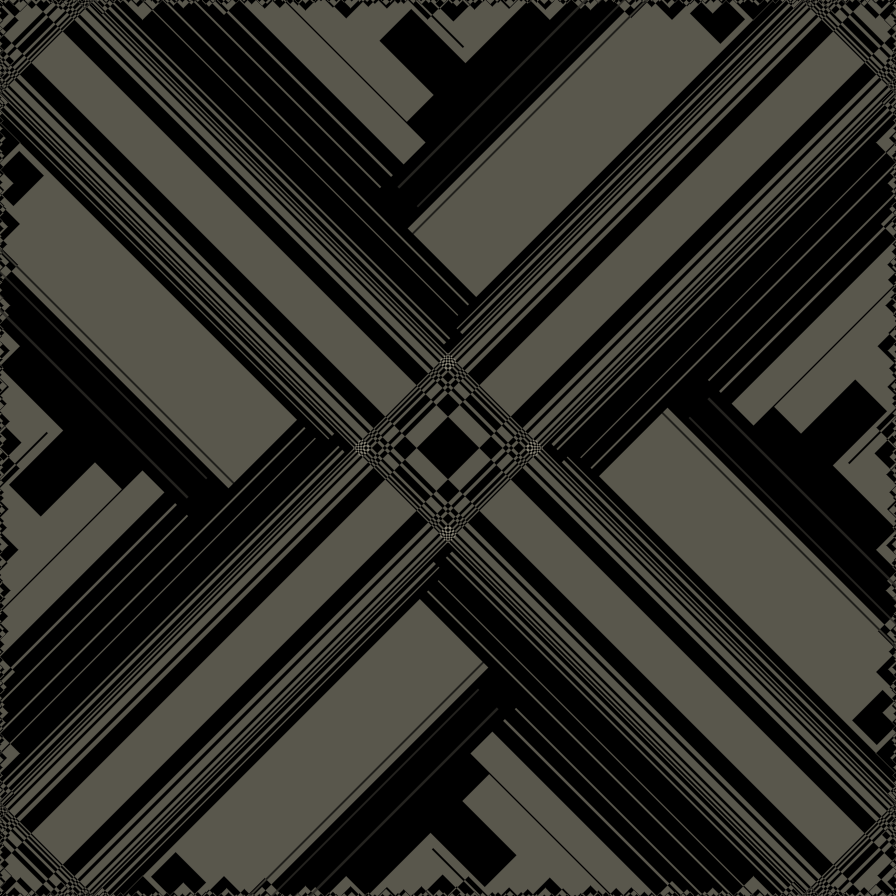
This pattern is drawn by a WebGL 1 fragment shader. Its source:

```glsl
precision highp float;
// A pinwheel of diagonal bands around a woven diamond. The plane is folded into
// one quarter wedge with two diagonal axes; crossing stripes combine by XOR,
// and rectangles in the wedge make the wide blocks between the arms.
uniform vec2 u_resolution;

float soft;

float above(float x, float edge) {
  return smoothstep(edge - soft, edge + soft, x);
}

float band(float x, float low, float high) {
  return above(x, low) - above(x, high);
}

float exclusive(float p, float q) {
  return p + q - 2.0 * p * q;
}

float hash(float n) {
  return fract(sin(n * 127.1) * 4375.5);
}

// Stripes of an arm, from its wide middle out to the thin rim lines
float armStripes(float x) {
  return band(x, -1.0, 0.035) + band(x, 0.061, 0.068)
       + band(x, 0.073, 0.085) + band(x, 0.089, 0.094)
       + band(x, 0.097, 0.100) + band(x, 0.103, 0.105);
}

// Quarter turns bring every side onto the top wedge
vec2 foldToTop(vec2 p) {
  if (abs(p.x) > abs(p.y)) p = vec2(-p.y, p.x);
  return p.y < 0.0 ? -p : p;
}

// Blocks between two arms: a runs away from the left arm, b from the right
float wedgeBlocks(float a, float b) {
  float wide = band(b, 0.137, 0.290) * above(a, 0.200);
  wide *= 1.0 - band(a, 0.755, 0.810) * band(b, 0.147, 0.215);
  wide *= 1.0 - 0.65 * band(b, 0.277, 0.280);

  float rim = (band(a, 0.111, 0.116) + band(a, 0.122, 0.125)) * above(b, 0.120);
  rim += (band(a, 0.158, 0.160) + band(a, 0.181, 0.184)) * above(b, 0.137);
  rim += (band(b, 0.111, 0.116) + band(b, 0.122, 0.124)) * above(a, 0.143);
  rim += (band(a, 0.214, 0.217) + band(a, 0.239, 0.243)) * above(b, 0.366);
  rim += 0.4 * (band(b, 0.302, 0.305) + band(b, 0.344, 0.348)) * above(a, 0.235);

  float inner = band(a, 0.267, 0.316) * above(b, 0.366);
  inner += band(a, 0.318, 0.378) * above(b, 0.410);
  inner += above(a, 0.378) * above(b, 0.531);
  inner += above(a, 0.449) * band(b, 0.410, 0.531);
  inner *= 1.0 - band(a, 0.482, 0.520) * band(b, 0.470, 0.510);
  inner *= 1.0 - band(a, 0.463, 0.466) * above(b, 0.430);
  return clamp(wide + rim + inner, 0.0, 1.0);
}

// Tiny diamonds of several sizes hugging the border
float borderChips(float x, float depth) {
  float chips = 0.0;
  for (int i = 0; i < 3; i++) {
    float count = 22.0 * pow(2.3, float(i));
    float cell = floor(x * count);
    float away = abs(fract(x * count) - 0.5) / count + depth;
    float size = (0.15 + 0.4 * hash(cell + 31.0 * float(i))) / count;
    chips = exclusive(chips, 1.0 - above(away, size));
  }
  return chips;
}

void main() {
  float scale = min(u_resolution.x, u_resolution.y);
  soft = 1.0 / scale;
  vec2 p = foldToTop((gl_FragCoord.xy - 0.5 * u_resolution) / scale);
  float a = p.x + p.y;
  float b = p.y - p.x;

  // Arms weave at the center and again at the corners
  float left = max(armStripes(a), armStripes(1.0 - a));
  float right = max(armStripes(b), armStripes(1.0 - b));
  float pattern = exclusive(left, right);
  pattern = max(pattern, wedgeBlocks(a, b) * above(min(a, b), 0.107));
  pattern = exclusive(pattern, borderChips(p.x, 0.5 - p.y));

  // Warm gray on black, with pale glints at the diamond tips
  vec3 warmGray = vec3(0.35, 0.34, 0.30);
  float glint = band(a, 0.085, 0.107) * band(b, 0.085, 0.107);
  gl_FragColor = vec4(warmGray * pattern * (1.0 + 0.5 * glint), 1.0);
}
```
